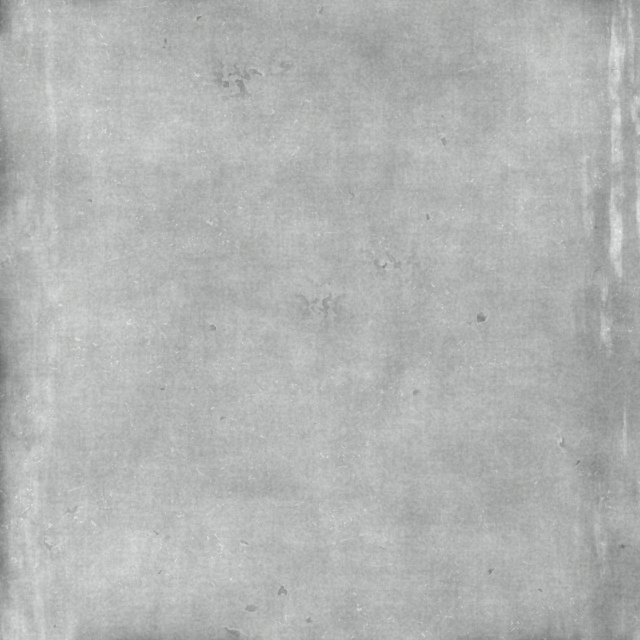
Give the GLSL for this texture, as a WebGL 1 fragment shader.

```glsl
precision highp float;
uniform vec2 u_resolution;

float hash(vec2 p) {
  vec3 q = fract(vec3(p.xyx) * 0.1031);
  q += dot(q, q.yzx + 33.33);
  return fract((q.x + q.y) * q.z);
}

vec2 hash2(float n) {
  return vec2(hash(vec2(n, 3.7)), hash(vec2(n, 91.3)));
}

float noise(vec2 p) {
  vec2 i = floor(p), f = fract(p);
  f *= f * (3.0 - 2.0 * f);
  return mix(mix(hash(i), hash(i + vec2(1, 0)), f.x),
             mix(hash(i + vec2(0, 1)), hash(i + vec2(1, 1)), f.x), f.y);
}

float fbm(vec2 p) {
  float sum = 0.0, amp = 0.5;
  for (int i = 0; i < 5; i++) {
    sum += amp * noise(p);
    p = mat2(1.6, 1.2, -1.2, 1.6) * p + 17.3;
    amp *= 0.5;
  }
  return sum / 0.97;
}

float glow(vec2 p, vec2 center, vec2 size) {
  vec2 d = (p - center) / size;
  return exp(-dot(d, d));
}

mat2 turn(float a) {
  return mat2(cos(a), -sin(a), sin(a), cos(a));
}

// Broad cloudy shading, mottling and brushed streaks
float plaster(vec2 p) {
  vec2 w = p + 0.12 * (vec2(fbm(p * 6.0), fbm(p * 6.0 + 40.0)) - 0.5);
  float tone = 0.688 + 0.1 * (fbm(turn(0.5) * w * 5.0 + 5.0) - 0.5);
  tone += 0.085 * (fbm(p * 26.0 + 12.0) - 0.5);
  tone += 0.05 * (fbm(w * vec2(34, 7)) - 0.5);
  tone += 0.05 * (fbm(w * vec2(7, 40) + 60.0) - 0.5);
  tone += 0.022 * (noise(p * vec2(22, 260)) + noise(p * vec2(260, 18) + 31.0) - 1.0);
  tone += 0.065 * glow(w, vec2(0.27, 0.12), vec2(0.25, 0.14));
  tone += 0.045 * glow(w, vec2(0.12, 0.6), vec2(0.12, 0.5));
  tone += 0.07 * glow(w, vec2(0.89, 0.87), vec2(0.07, 0.1));
  tone += 0.03 * glow(w, vec2(0.45, 0.77), vec2(0.18, 0.03));
  tone -= 0.06 * glow(w, vec2(0.57, 0.92), vec2(0.17, 0.1));
  tone -= 0.045 * glow(w, vec2(0.42, 0.24), vec2(0.05, 0.03));
  tone -= 0.04 * glow(w, vec2(0.83, 0.25), vec2(0.12, 0.07));
  return tone;
}

// Ragged dark borders and pale smears down the sides
float borders(vec2 p) {
  float wear = smoothstep(0.25, 0.75, fbm(p * vec2(14, 8) + 30.0));
  float dark = 0.26 * wear * exp(-p.x / 0.02);
  dark += 0.1 * wear * smoothstep(0.87, 0.95, p.x);
  dark += 0.16 * wear * exp(-p.y / 0.02);
  dark += 0.07 * wear * exp((p.y - 1.0) / 0.012);
  float bend = p.x + 0.03 * fbm(vec2(p.y * 4.0, 8.0));
  float smear = smoothstep(0.47, 0.68, fbm(vec2(bend * 50.0, p.y * 6.0)));
  smear *= smoothstep(0.15, 0.75, fbm(p * vec2(90, 50)));
  float side = smoothstep(0.87, 0.96, p.x) + 0.5 * smoothstep(0.18, 0.03, p.x);
  return 0.16 * smear * side - dark;
}

// Small elongated pits, some with a bright rim
float pits(vec2 p, float px) {
  float tone = 0.0;
  vec2 rough = 0.008 * (vec2(noise(p * 170.0), noise(p * 170.0 + 70.0)) - 0.5);
  for (int i = 0; i < 44; i++) {
    float n = float(i) + 1.0;
    vec2 shape = hash2(n + 50.0);
    vec2 d = turn(6.28 * hash(vec2(n, 12.0))) * (p + rough - hash2(n));
    float r = mix(0.001, 0.004, shape.x * shape.x);
    float dist = length(d * vec2(mix(0.35, 0.9, shape.y), 1.0)) - r;
    tone -= mix(0.06, 0.16, shape.y) * smoothstep(0.001 + px, -0.001, dist);
    float rim = smoothstep(0.0015 + px, 0.0, abs(dist - 0.002)) * smoothstep(0.0, 0.002, d.y);
    tone += 0.06 * step(0.6, shape.x) * rim;
  }
  return tone;
}

// Fine pale scratches, mostly along the two axes
float scratches(vec2 p, float px) {
  float tone = 0.0;
  for (int i = 0; i < 36; i++) {
    float n = float(i) + 200.0;
    vec2 r = hash2(n + 70.0);
    vec2 d = turn(1.57 * step(0.55, r.x) + 0.7 * (r.y - 0.5)) * (p - hash2(n));
    float len = mix(0.012, 0.06, r.y * r.y);
    float line = abs(d.y + 3.0 * (r.x - 0.5) * d.x * d.x);
    float worn = smoothstep(0.35, 0.7, noise(vec2(d.x * 130.0, n)));
    tone += 0.06 * worn * smoothstep(0.0006 + px, 0.0, line) * smoothstep(len, len * 0.4, abs(d.x));
  }
  return tone;
}

// Clusters of dark mottled stains
float stains(vec2 p) {
  float area = glow(p, vec2(0.365, 0.873), vec2(0.028, 0.028));
  area += 0.65 * glow(p, vec2(0.5, 0.53), vec2(0.034, 0.03));
  area += 0.5 * glow(p, vec2(0.61, 0.59), vec2(0.05, 0.025));
  area += 0.5 * glow(p, vec2(0.44, 0.9), vec2(0.025, 0.02));
  vec2 q = turn(0.6) * p;
  float spots = 0.6 * noise(q * 120.0) + 0.4 * noise(q * 230.0 + 9.0);
  return -0.15 * min(area, 1.0) * smoothstep(0.45, 0.62, spots);
}

// Pale dust flecks, denser toward the sides, and sandy grain
float grain(vec2 p) {
  vec2 q = turn(0.7) * p + 2.0;
  float dust = smoothstep(0.38, 0.72, fbm(p * 9.0 + 80.0) + 0.35 * abs(p.x - 0.5));
  float fleck = smoothstep(0.72, 0.9, noise(q * 270.0) * (0.7 + 0.3 * noise(q * 80.0)));
  float fine = noise(q * 150.0) * 0.5 + noise(q * 290.0 + 7.0) + noise(p * 480.0 + 5.0) - 1.25;
  return 0.1 * dust * fleck + 0.05 * fine;
}

void main() {
  vec2 p = gl_FragCoord.xy / u_resolution;
  float px = 1.0 / u_resolution.y;
  float tone = plaster(p) + borders(p) + stains(p) + pits(p, px) + scratches(p, px) + grain(p);
  vec3 concrete = vec3(tone) + vec3(-0.001, 0.005, 0.0);
  gl_FragColor = vec4(clamp(concrete, 0.0, 1.0), 1.0);
}
```
